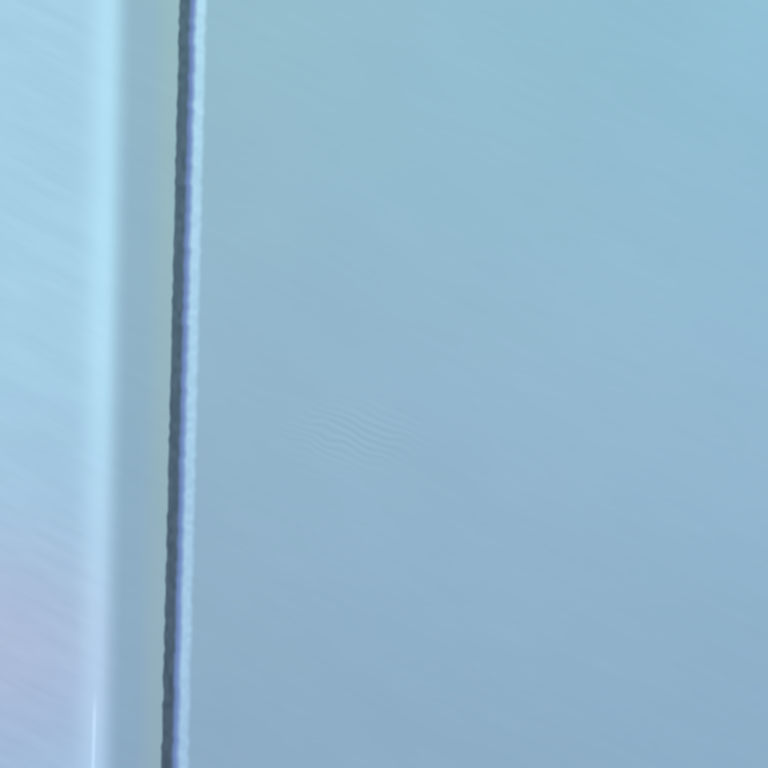
Reproduce this texture procedurally as a WebGL 2 fragment shader.

```glsl
#version 300 es
precision highp float;

uniform vec2 u_resolution;
out vec4 fragColor;

float hash(vec2 p) {
    p = fract(p * vec2(123.34, 345.45));
    p += dot(p, p + 34.35);
    return fract(p.x * p.y);
}

float noise(vec2 p) {
    vec2 i = floor(p), f = fract(p);
    f = f * f * (3.0 - 2.0 * f);
    return mix(mix(hash(i), hash(i + vec2(1, 0)), f.x),
               mix(hash(i + vec2(0, 1)), hash(i + vec2(1, 1)), f.x), f.y);
}

float fbm(vec2 p) {
    float sum = 0.0, weight = 0.5;
    for (int i = 0; i < 4; i++) {
        sum += weight * noise(p);
        p = p * 2.03 + 7.1;
        weight *= 0.5;
    }
    return sum;
}

// Broad wall panel, cooler and darker toward the bottom
vec3 rightPanel(vec2 uv) {
    vec3 low = mix(vec3(0.55, 0.665, 0.765), vec3(0.555, 0.685, 0.785), uv.x);
    vec3 middle = mix(vec3(0.575, 0.705, 0.79), vec3(0.58, 0.73, 0.825), uv.x);
    vec3 high = mix(vec3(0.585, 0.735, 0.79), vec3(0.57, 0.75, 0.835), uv.x);
    vec3 color = mix(low, middle, smoothstep(-0.1, 0.6, uv.y));
    return mix(color, high, smoothstep(0.4, 1.0, uv.y));
}

// Lit panel that rolls over a soft ridge into a shaded strip
vec3 leftPanel(vec2 uv, float seam) {
    vec3 face = mix(vec3(0.625, 0.745, 0.86), vec3(0.645, 0.81, 0.895), smoothstep(0.0, 0.7, uv.y));
    face += vec3(0.045, -0.015, -0.01) * exp(-dot(uv - vec2(0.0, 0.17), uv - vec2(0.0, 0.17)) * 45.0);
    vec3 strip = mix(vec3(0.545, 0.665, 0.765), vec3(0.575, 0.725, 0.79), uv.y);
    strip += vec3(0.025, 0.015, -0.025) * smoothstep(-0.04, -0.005, seam);
    float ridge = uv.x - 0.122 - 0.018 * uv.y;
    face += vec3(0.055, 0.065, 0.06) * exp(-pow(ridge / 0.022, 2.0));
    return mix(face, strip, smoothstep(0.004, 0.036, ridge));
}

void main() {
    vec2 uv = gl_FragCoord.xy / u_resolution;
    float wobble = (noise(vec2(uv.x * 20.0, uv.y * 110.0)) - 0.5) * 0.0022;
    float seam = uv.x - 0.2096 - 0.0235 * uv.y;
    float rough = seam + wobble;

    vec3 color = mix(leftPanel(uv, seam), rightPanel(uv), smoothstep(0.01, 0.03, seam));

    // Dark groove, violet fringe and bright lip
    vec3 groove = mix(vec3(0.29, 0.36, 0.43), vec3(0.32, 0.42, 0.48), uv.y);
    groove += 0.05 * (noise(uv * vec2(180.0, 110.0)) - 0.5);
    vec3 fringe = vec3(0.44, 0.54, 0.75);
    vec3 lip = mix(vec3(0.63, 0.77, 0.89), vec3(0.69, 0.86, 0.94), uv.y);
    lip += 0.04 * (noise(uv * vec2(130.0, 150.0)) - 0.5);
    vec3 trim = mix(groove, fringe, smoothstep(0.011, 0.018, rough));
    trim = mix(trim, lip, smoothstep(0.017, 0.026, rough));
    float inside = smoothstep(-0.002, 0.003, rough) * (1.0 - smoothstep(0.031, 0.039, rough));
    color = mix(color, trim, inside);

    // Thin glint at the foot of the ridge
    float glint = exp(-pow((uv.x - 0.121 - 0.03 * uv.y) / 0.0025, 2.0));
    color += 0.07 * glint * (1.0 - smoothstep(0.06, 0.11, uv.y));

    // Slanted brush marks, steeper and stronger on the left
    vec2 along = mat2(0.89, -0.45, 0.45, 0.89) * vec2(uv.x, -uv.y);
    float marks = fbm(vec2(along.x * 14.0, along.y * 95.0)) - 0.47;
    float clouds = fbm(uv * 5.0) - 0.47;
    float leftSide = 1.0 - smoothstep(0.08, 0.15, uv.x);
    color += marks * mix(0.012, 0.035, leftSide) + clouds * 0.014;

    // Small patch of ripples on the broad panel
    vec2 patchPos = (uv - vec2(0.46, 0.435)) * vec2(14.0, 28.0);
    float ripple = sin((uv.y + 0.4 * uv.x) * 620.0 + 5.0 * noise(uv * 40.0));
    color += 0.014 * ripple * exp(-dot(patchPos, patchPos));

    fragColor = vec4(clamp(color, 0.0, 1.0), 1.0);
}
```
